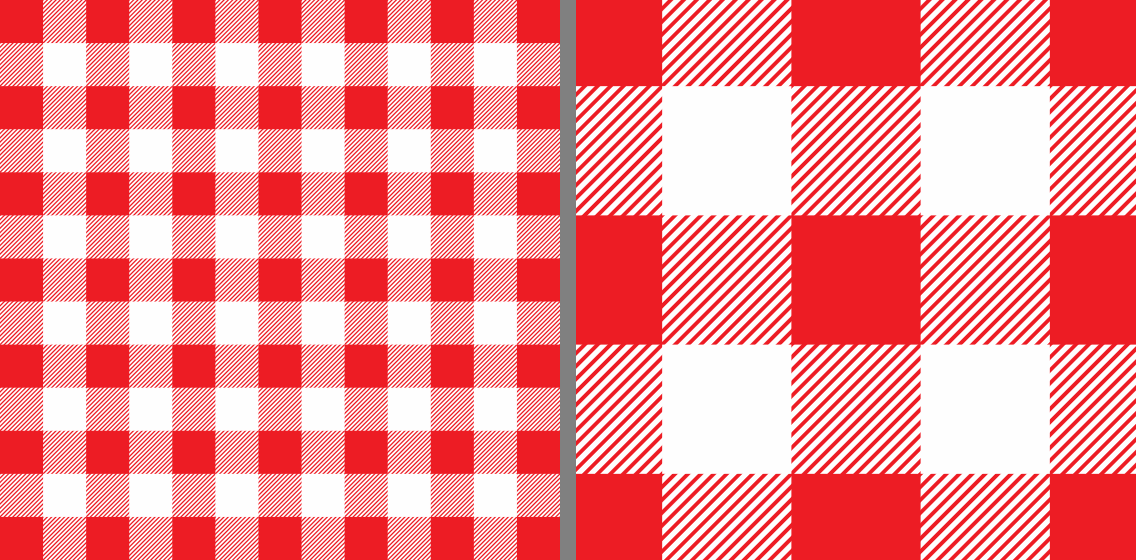
Left, the full canvas; right, a detail of the centre.
This pattern is drawn by a three.js fragment shader. Its source:

```glsl
// Red and white gingham check with diagonal hatching where the bands meet the ground.
varying vec2 vUv;

const vec3 RED = vec3(0.93, 0.11, 0.14);
const vec3 WHITE = vec3(0.995);
const float CELLS = 13.0;            // squares across and down, red at every corner
const float STRIPES_PER_CELL = 10.0; // hatch lines along one side of a square
const float STRIPE_FILL = 0.42;      // red share of each hatch period

// Smooth mask of the even-numbered bands along each axis.
vec2 bandMask(vec2 cell, vec2 pixel) {
  vec2 inside = 0.5 - abs(mod(cell + 0.5, 2.0) - 1.0);
  return clamp(inside / pixel + 0.5, 0.0, 1.0);
}

// Total stripe width from 0 up to t, with one stripe at the start of each period.
float stripeIntegral(float t) {
  return floor(t) * STRIPE_FILL + min(fract(t), STRIPE_FILL);
}

// Stripe coverage averaged over the pixel footprint.
float hatch(float t, float footprint) {
  float halfWidth = 0.5 * footprint;
  return (stripeIntegral(t + halfWidth) - stripeIntegral(t - halfWidth)) / footprint;
}

void main() {
  vec2 cell = vUv * CELLS;
  vec2 pixel = max(fwidth(cell), vec2(1e-5));

  // Rising diagonals, centred on the corners of the squares
  float diagonal = (cell.x - cell.y) * STRIPES_PER_CELL + 0.5 * STRIPE_FILL;
  float stripes = hatch(diagonal, length(pixel) * STRIPES_PER_CELL);

  // Solid where both bands cross, hatched where only one runs
  vec2 band = bandMask(cell, pixel);
  float crossing = band.x * band.y;
  float single = band.x + band.y - 2.0 * crossing;
  float ink = crossing + single * stripes;

  gl_FragColor = vec4(mix(WHITE, RED, ink), 1.0);
}
```
